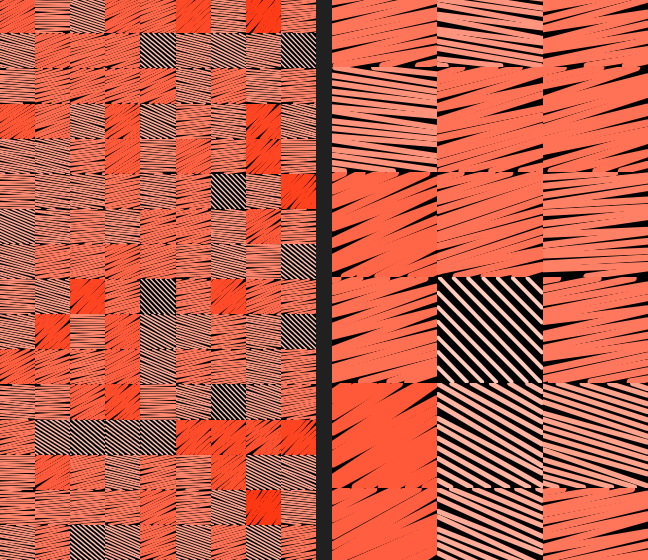
Left: the whole. Right: its middle third, enlarged.
A Shadertoy shader for this pattern:

```glsl
// Grid of hatched squares: one tone per square sets stroke angle, width and colour.

const float COLUMNS = 9.0;
const float HALF_BOX = 0.492;    // strokes end just inside the cell
const int SIDE_STROKES = 11;     // strokes on each side of the centre
const vec3 PALE = vec3(1.0, 0.80, 0.74);
const vec3 RED = vec3(1.0, 0.18, 0.03);

float hash(vec2 p) {
    vec3 q = fract(p.xyx * vec3(0.1031, 0.1030, 0.0973));
    q += dot(q, q.yzx + 33.33);
    return fract((q.x + q.y) * q.z);
}

vec2 gradient(vec2 node) {
    float angle = 6.2832 * hash(node + 17.0);
    return vec2(cos(angle), sin(angle));
}

float gradientNoise(vec2 p) {
    vec2 i = floor(p), f = fract(p);
    vec2 u = f * f * f * (f * (f * 6.0 - 15.0) + 10.0);
    vec2 e = vec2(0.0, 1.0);
    float bottom = mix(dot(gradient(i), f), dot(gradient(i + e.yx), f - e.yx), u.x);
    float top = mix(dot(gradient(i + e.xy), f - e.xy), dot(gradient(i + e.yy), f - e.yy), u.x);
    return mix(bottom, top, u.y);
}

// Smoothly varying tone with a little independent scatter per cell
float cellTone(vec2 cell) {
    float scatter = hash(cell + 71.0) - 0.5;
    float tone = 0.46 + 0.95 * gradientNoise(cell * 0.73 + 5.37) + 0.34 * scatter;
    return clamp(tone, 0.0, 1.0);
}

// Distance to a line through centre, clipped to a square box
float clippedLine(vec2 p, vec2 centre, vec2 dir, float halfBox) {
    vec2 inv = 1.0 / (dir + 1e-5);
    vec2 mid = -centre * inv;
    vec2 reach = abs(inv) * halfBox;
    float start = max(mid.x - reach.x, mid.y - reach.y);
    float end = min(mid.x + reach.x, mid.y + reach.y);
    if (end < start) return 1.0;
    vec2 rel = p - centre;
    return length(rel - dir * clamp(dot(rel, dir), start, end));
}

// Distance to the nearest of a cell's unevenly drawn strokes
float hatch(vec2 p, vec2 cell, float tone, float spacing) {
    float angle = (tone - 0.43) * 1.85;
    vec2 normal = vec2(-sin(angle), cos(angle));
    float nearest = 1.0;
    for (int i = -SIDE_STROKES; i <= SIDE_STROKES; i++) {
        vec2 seed = cell * 23.0 + float(i) * vec2(1.7, 3.1) + 200.0;
        float tilt = (hash(seed) - 0.5) * mix(0.02, 0.24, tone);
        float shift = (hash(seed + 41.0) - 0.5) * 0.4 * tone;
        vec2 centre = normal * (float(i) + shift) * spacing;
        vec2 dir = vec2(cos(angle + tilt), sin(angle + tilt));
        nearest = min(nearest, clippedLine(p, centre, dir, HALF_BOX));
    }
    return nearest;
}

void mainImage(out vec4 fragColor, in vec2 fragCoord) {
    float pixel = COLUMNS / iResolution.x;
    vec2 grid = fragCoord * pixel;
    vec2 cell = floor(grid);
    float tone = cellTone(cell);

    // Darker squares have thin, sparse pale strokes, hot squares dense red ones
    float spacing = mix(0.1, 0.068, smoothstep(0.0, 0.35, tone));
    float halfWidth = 0.5 * spacing * mix(0.38, 1.5, tone);
    float edge = hatch(fract(grid) - 0.5, cell, tone, spacing) - halfWidth;
    float ink = clamp(0.5 - edge / pixel, 0.0, 1.0);
    fragColor = vec4(mix(PALE, RED, tone) * ink, 1.0);
}
```
